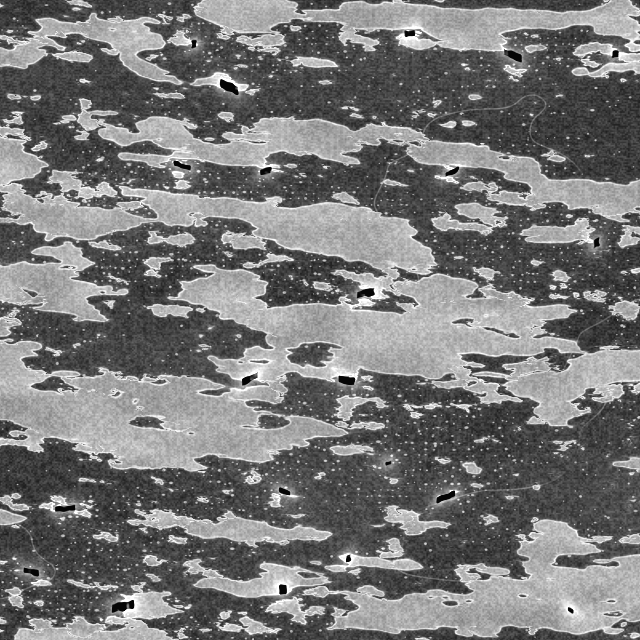
Reproduce this texture procedurally as a Shadertoy shader.

```glsl
// Electron micrograph of banded steel: dark matrix, pale elongated islands with
// bright rims, scattered carbide specks, thin grain boundaries and black pits.
// Islands are contours of stretched fractal noise, turned into distances.

const float MATRIX_GREY = 0.255;
const float ISLAND_GREY = 0.68;
const float RIM_GREY = 0.95;
const float PIT_GREY = 0.02;
const float STEP = 0.001;

float hash(vec2 p) {
    return fract(sin(dot(p, vec2(127.1, 311.7))) * 43758.5453);
}

vec2 hash2(vec2 p) {
    return vec2(hash(p), hash(p + 37.3));
}

float noise(vec2 p) {
    vec2 i = floor(p), f = fract(p);
    f = f * f * (3.0 - 2.0 * f);
    float low = mix(hash(i), hash(i + vec2(1, 0)), f.x);
    float high = mix(hash(i + vec2(0, 1)), hash(i + vec2(1, 1)), f.x);
    return mix(low, high, f.y);
}

float fbm(vec2 p) {
    float sum = 0.0, weight = 0.533;
    for (int i = 0; i < 4; i++) {
        sum += weight * noise(p);
        p = mat2(1.6, 1.2, -1.2, 1.6) * p + 17.7;
        weight *= 0.5;
    }
    return sum;
}

// Gentle tilt and waviness of the rolling bands
vec2 bend(vec2 p) {
    return p + vec2(0.0, 0.04 * p.x + 0.05 * noise(p * vec2(2.5, 3.0)));
}

// High along the pale bands, low in the large dark grains
float bandDensity(vec2 p) {
    float bands = noise(p * vec2(2.2, 15.0) + 4.7) - 0.5;
    float regions = noise(p * vec2(2.5, 5.0) + 21.3) - 0.5;
    return 0.35 * bands + 0.2 * regions;
}

// Positive inside islands and the small fragments around them
float islandField(vec2 p) {
    p = bend(p);
    float density = bandDensity(p);
    float large = 0.55 * (fbm(p * vec2(8.0, 24.0) + 3.1) - 0.5) + density - 0.062;
    float small = 0.5 * (fbm(p * vec2(27.0, 58.0) + 9.4) - 0.5) + 0.45 * density - 0.08;
    return max(large, small);
}

float boundaryField(vec2 p) {
    return noise(p * vec2(2.6, 6.5) + 51.0) + 0.12 * noise(p * vec2(13.0, 19.0)) - 0.56;
}

// Approximate distance from a field value and its two neighbours
float toDistance(float f, float right, float up, float minSlope) {
    return f / max(length(vec2(right - f, up - f)) / STEP, minSlope);
}

// Bright round specks, one at most per cell
float specks(vec2 p, float cells, float chance, float blur) {
    vec2 id = floor(p * cells);
    vec2 centre = (id + 0.25 + 0.5 * hash2(id)) / cells;
    float radius = mix(0.0008, 0.0021, pow(hash(id + 5.9), 2.0));
    vec2 q = (p - centre) * vec2(mix(0.6, 1.0, hash(id + 8.2)), 1.0);
    float present = step(hash(id + 71.7), chance);
    return present * (1.0 - smoothstep(-blur, blur, length(q) - radius));
}

// Distance to the nearest pit: rough flat boxes scattered over a grid
float pitDistance(vec2 p, float cells) {
    float nearest = 1.0;
    for (int y = -1; y <= 1; y++)
    for (int x = -1; x <= 1; x++) {
        vec2 id = floor(p * cells) + vec2(x, y);
        if (hash(id + 13.1) > 0.55) continue;
        vec2 q = p - (id + 0.15 + 0.7 * hash2(id + 2.4)) / cells;
        q.y += q.x * (hash(id + 6.6) - 0.5) * 1.1;
        float size = hash(id + 9.8);
        vec2 halfSize = vec2(mix(0.002, 0.016, size * size), mix(0.001, 0.005, hash(id + 4.3)));
        nearest = min(nearest, length(max(abs(q) - halfSize, 0.0)) - 0.002);
    }
    return nearest + 0.004 * (noise(p * 130.0) - 0.5);
}

void mainImage(out vec4 fragColor, in vec2 fragCoord) {
    vec2 p = fragCoord / iResolution.y;
    float blur = max(0.7 / iResolution.y, 0.0008);
    vec2 dx = vec2(STEP, 0.0), dy = vec2(0.0, STEP);

    // Dark matrix with slow shading
    float density = bandDensity(bend(p));
    float island = toDistance(islandField(p), islandField(p + dx), islandField(p + dy), 1.5);
    float grey = MATRIX_GREY + 0.09 * (noise(p * vec2(4.0, 9.0)) - 0.5);
    grey += 0.10 * exp(min(island, 0.0) / 0.004);

    // Thin, broken grain boundaries
    float seam = toDistance(boundaryField(p), boundaryField(p + dx), boundaryField(p + dy), 0.6);
    float seamFade = smoothstep(0.4, 0.6, noise(p * 5.0 + 33.0));
    grey += 0.2 * seamFade * (1.0 - smoothstep(0.0, 2.0 * blur, abs(seam)));

    // Carbide specks, clustered near the bands
    float cluster = smoothstep(0.45, 0.75, noise(p * vec2(6.0, 12.0) + 14.0) + density);
    float speck = max(specks(p, 48.0, 0.2, blur), specks(p + 0.37, 95.0, mix(0.06, 0.55, cluster), blur));
    grey = mix(grey, 0.82, 0.9 * speck);

    // Pale islands and their bright rims
    float body = ISLAND_GREY + 0.16 * (noise(p * vec2(14.0, 30.0) + 7.0) - 0.5);
    grey = mix(grey, body, smoothstep(-blur, blur, island));
    float rim = exp(-pow((island - 0.0008) / 0.0015, 2.0));
    grey = mix(grey, RIM_GREY, rim * mix(0.55, 1.0, noise(p * 40.0)));

    // Sensor grain
    grey += 0.17 * (noise(p * 400.0) - 0.5) + 0.09 * (noise(p * 170.0 + 5.0) - 0.5);

    // Black pits with a charging glow
    float pit = pitDistance(p, 6.0);
    grey += 0.4 * exp(-max(pit, 0.0) / 0.009);
    grey = mix(PIT_GREY, grey, smoothstep(-blur, blur, pit));

    fragColor = vec4(vec3(clamp(grey, 0.0, 1.0)), 1.0);
}
```
